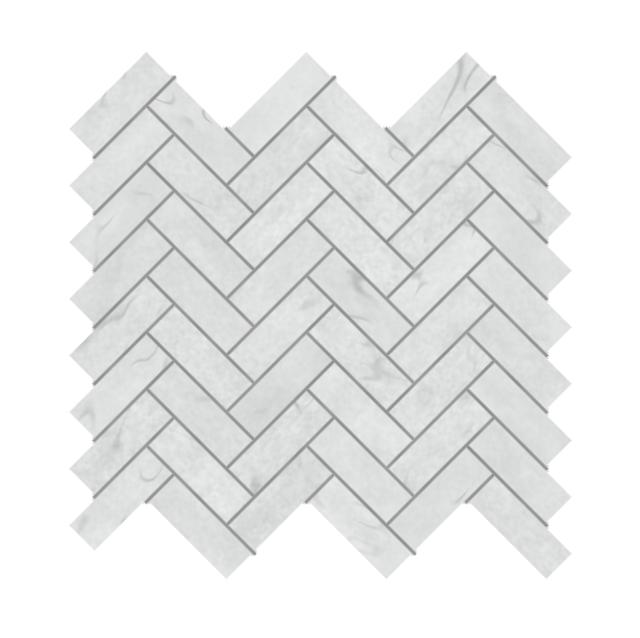
This pattern is drawn by a WebGL 1 fragment shader. Its source:

```glsl
precision highp float;
// A sheet of pale marble herringbone mosaic lying on white, with stepped edges.
// Six columns of eight tiles lean alternately at 45 degrees; box distances give
// the nearest tile, and the second nearest distance gives the grout between two.
uniform vec2 u_resolution;

const vec2 TILE = vec2(0.1768, 0.0625); // length and width of one cell
const float DIAG = 0.70710678;

float hash(vec2 p) {
  return fract(sin(dot(p, vec2(127.1, 311.7))) * 43758.5453);
}

float noise(vec2 p) {
  vec2 i = floor(p), f = fract(p);
  f = f * f * (3.0 - 2.0 * f);
  return mix(mix(hash(i), hash(i + vec2(1.0, 0.0)), f.x),
             mix(hash(i + vec2(0.0, 1.0)), hash(i + 1.0), f.x), f.y);
}

float boxDistance(vec2 p, vec2 halfSize) {
  vec2 d = abs(p) - halfSize;
  return length(max(d, 0.0)) + min(max(d.x, d.y), 0.0);
}

// Cloudy stone with fine grain and an occasional grey vein
vec3 marble(vec2 q, vec2 id) {
  float seed = hash(id + 3.7);
  vec2 shift = 40.0 * vec2(seed, hash(id + 9.1));
  float cloud = noise(q * vec2(22.0, 38.0) + shift);
  float grain = noise(q * 190.0 + shift) * 0.6 + noise(q * 95.0 - shift) * 0.4;
  float tone = 0.873 + 0.032 * (seed - 0.5) + 0.035 * (cloud - 0.5);
  tone += mix(0.03, 0.085, hash(id + 5.3)) * (grain - 0.5);

  vec2 slant = vec2(q.x + q.y * 0.8, q.y - q.x * 0.4);
  float ridge = abs(noise(slant * vec2(16.0, 42.0) + shift.yx) - 0.5);
  float patchy = smoothstep(0.5, 0.9, noise(q * 24.0 + shift.yx + 7.0));
  tone -= 0.13 * (1.0 - smoothstep(0.0, 0.12, ridge)) * patchy * hash(id + 1.9);
  return tone * vec3(0.996, 1.002, 1.0);
}

void main() {
  vec2 p = gl_FragCoord.xy / u_resolution * vec2(1.0, 0.996);
  float pixel = 1.0 / min(u_resolution.x, u_resolution.y);

  // Nearest and second nearest cell
  float nearest = 1.0, second = 1.0;
  vec2 local = vec2(0.0), id = vec2(0.0);
  for (int c = 0; c < 6; c++) {
    float column = float(c);
    float odd = mod(column, 2.0);
    float lean = 1.0 - 2.0 * odd;
    for (int r = 0; r < 8; r++) {
      float row = float(r);
      vec2 center = vec2(0.1882 + column * TILE.x * DIAG,
                         0.835 - (row + 0.5 * odd) * TILE.y / DIAG);
      vec2 d = p - center;
      vec2 q = DIAG * vec2(d.x + lean * d.y, d.y - lean * d.x);
      float dist = boxDistance(q, TILE * 0.5);
      if (dist < nearest) {
        second = nearest;
        nearest = dist;
        local = q;
        id = vec2(column, row);
      } else {
        second = min(second, dist);
      }
    }
  }

  // Stone inset from its cell, then grout wherever two cells meet
  float soft = max(0.0016, pixel * 0.8);
  float stone = 1.0 - smoothstep(-soft, soft, nearest + 0.0033);
  float joint = 1.0 - smoothstep(0.005, 0.007, second);
  float sheet = 1.0 - smoothstep(-soft, soft, nearest);
  vec3 tile = marble(local, id);
  vec3 color = mix(vec3(1.0), tile, max(stone, joint * sheet));

  float line = 1.0 - smoothstep(0.0007, max(0.0043, 2.0 * pixel), second);
  float wear = 0.06 * (noise(p * 45.0) - 0.5);
  color = mix(color, vec3(0.585 + wear), line);
  gl_FragColor = vec4(color, 1.0);
}
```
